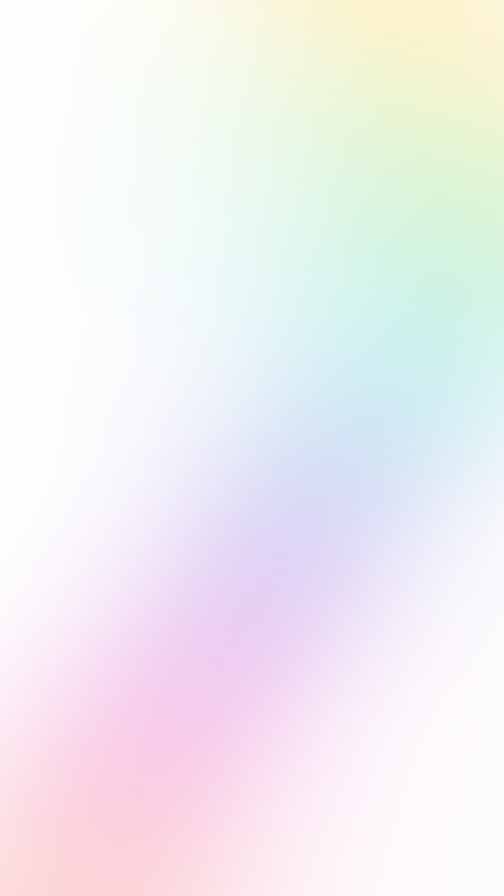
This background is drawn by a Shadertoy shader. Its source:

```glsl
// A soft pastel rainbow ribbon that sweeps diagonally over white paper.
// Evenly spaced rows hold its hue, centre and reach; a cubic B-spline joins
// them, and a lopsided Gaussian fades the ribbon out to either side.

const int ROWS = 11;
const vec3 PAPER = vec3(0.997, 0.997, 0.997);
const vec3 LOWER_RIGHT_TINT = vec3(0.0, 0.012, 0.005);
const float HUE_TILT = 0.18;   // slant of the colour bands

// Ribbon rows from bottom to top: colour in rgb, horizontal centre in a
const vec4 RIBBON[ROWS] = vec4[ROWS](
    vec4(0.990, 0.840, 0.840, 0.18),
    vec4(0.985, 0.810, 0.875, 0.25),
    vec4(0.970, 0.795, 0.930, 0.36),
    vec4(0.920, 0.810, 0.950, 0.48),
    vec4(0.865, 0.835, 0.965, 0.58),
    vec4(0.830, 0.890, 0.960, 0.70),
    vec4(0.800, 0.950, 0.950, 0.83),
    vec4(0.820, 0.955, 0.880, 0.91),
    vec4(0.870, 0.960, 0.830, 0.94),
    vec4(0.950, 0.960, 0.820, 0.87),
    vec4(0.995, 0.950, 0.800, 0.74));

// Gaussian reach to the left and right of the centre
const vec2 REACH[ROWS] = vec2[ROWS](
    vec2(0.30, 0.25), vec2(0.27, 0.24), vec2(0.26, 0.22), vec2(0.24, 0.22),
    vec2(0.22, 0.22), vec2(0.24, 0.25), vec2(0.27, 0.26), vec2(0.33, 0.30),
    vec2(0.35, 0.35), vec2(0.32, 0.35), vec2(0.25, 0.32));

// Cubic B-spline kernel, nonzero for |t| < 2
float splineWeight(float t) {
    t = abs(t);
    float outer = max(2.0 - t, 0.0);
    float inner = max(1.0 - t, 0.0);
    return (outer * outer * outer - 4.0 * inner * inner * inner) / 6.0;
}

// Smooth ribbon values at a height; the end rows repeat beyond the canvas
void sampleRibbon(float height, out vec4 ribbon, out vec2 reach) {
    float row = clamp(height, 0.0, 1.0) * float(ROWS - 1);
    int base = int(floor(row));
    ribbon = vec4(0.0);
    reach = vec2(0.0);
    for (int k = -1; k <= 2; k++) {
        int i = clamp(base + k, 0, ROWS - 1);
        float weight = splineWeight(row - float(base + k));
        ribbon += weight * RIBBON[i];
        reach += weight * REACH[i];
    }
}

void mainImage(out vec4 fragColor, in vec2 fragCoord) {
    vec2 uv = fragCoord / iResolution.xy;

    // Shape of the ribbon at this height
    vec4 ribbon;
    vec2 reach;
    sampleRibbon(uv.y, ribbon, reach);
    float offset = uv.x - ribbon.a;
    float spread = mix(reach.x, reach.y, smoothstep(-0.1, 0.1, offset));
    float glow = exp(-0.5 * offset * offset / (spread * spread));

    // Hue from the slanted bands
    vec4 band;
    vec2 unusedReach;
    sampleRibbon(uv.y + HUE_TILT * offset, band, unusedReach);

    // Paper with a faint blush low on the right
    vec3 paper = PAPER - LOWER_RIGHT_TINT * uv.x * (1.0 - uv.y);
    fragColor = vec4(mix(paper, band.rgb, glow), 1.0);
}
```
